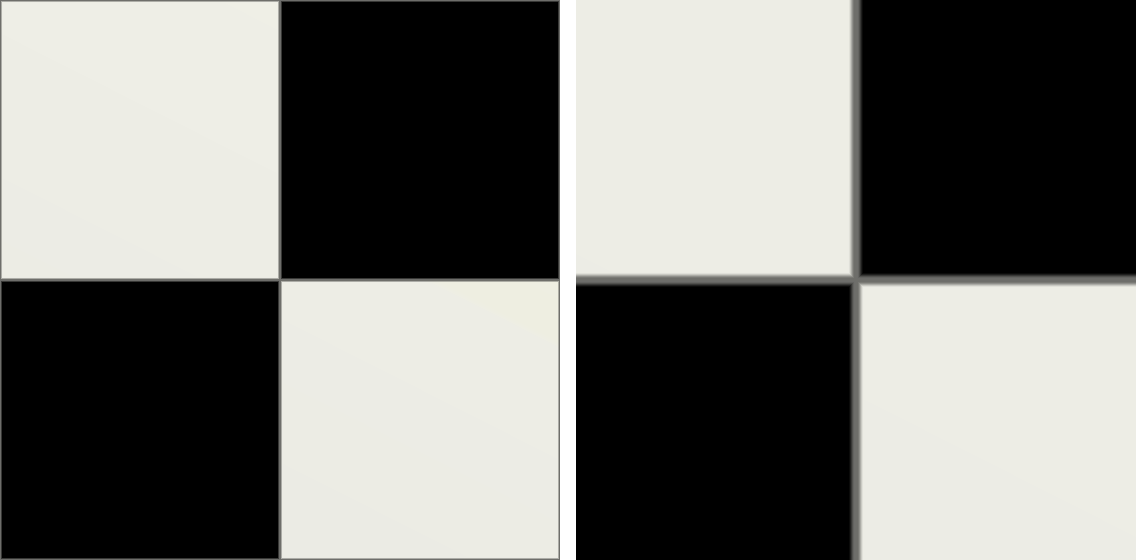
Left, the full canvas; right, a detail of the centre.
Give the GLSL for this pattern, as a Shadertoy shader.

```glsl
// Two by two checkerboard of polished black and ivory tiles with thin grey grout.
const float TILES = 2.0;             // repeats across and down
const float GROUT_CORE = 0.0008;     // half width of solid grout, canvas units
const float GROUT_EDGE = 0.0046;     // half width where grout has faded out
const vec3 BLACK = vec3(0.0);
const vec3 IVORY_LOW = vec3(0.917, 0.917, 0.890);
const vec3 IVORY_HIGH = vec3(0.940, 0.940, 0.906);
const vec3 GROUT = vec3(0.43, 0.43, 0.415);
const vec3 WARM_TINT = vec3(0.003, 0.003, -0.016);
const float WARM_START = 1.13;       // sheen level where the warm corner begins
const vec2 SHEEN_DIR = vec2(0.45, 0.89);

// Distance to the nearest tile border, in canvas units
float borderDistance(vec2 local) {
    vec2 d = min(local, 1.0 - local) / TILES;
    return min(d.x, d.y);
}

// Ivory with a slanted sheen and a faintly warm corner on right-hand tiles
vec3 ivoryTile(vec2 uv, vec2 local, vec2 cell) {
    float sheen = dot(uv, SHEEN_DIR) / (SHEEN_DIR.x + SHEEN_DIR.y);
    vec3 color = mix(IVORY_LOW, IVORY_HIGH, sheen);
    float corner = smoothstep(-0.015, 0.015, dot(local, SHEEN_DIR) - WARM_START);
    return color + WARM_TINT * corner * step(1.0, cell.x);
}

void mainImage(out vec4 fragColor, in vec2 fragCoord) {
    vec2 uv = fragCoord / iResolution.xy;
    vec2 cell = floor(uv * TILES);
    vec2 local = fract(uv * TILES);

    // Alternate the two tile finishes; black sits at the lower left
    float isIvory = mod(cell.x + cell.y, 2.0);
    vec3 color = mix(BLACK, ivoryTile(uv, local, cell), isIvory);

    // Soft grout, kept at least about one pixel wide
    float pixel = 1.0 / min(iResolution.x, iResolution.y);
    float fade = max(GROUT_EDGE, GROUT_CORE + pixel);
    float grout = 1.0 - smoothstep(GROUT_CORE, fade, borderDistance(local));
    fragColor = vec4(mix(color, GROUT, grout), 1.0);
}
```
